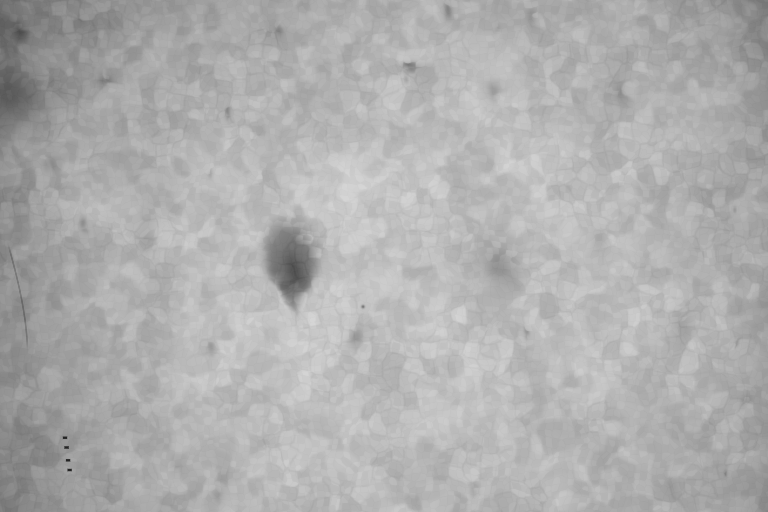
Write a Shadertoy shader that draws this texture.

```glsl
// Draws pale grey mottled skin with one dark mole, faint blemishes and darkened edges.
#define CENTRE_TONE 0.768
#define MOTTLE 0.13
#define PATCH 0.085
#define GRAIN 0.045
#define CREASE 0.028
#define MOLE_DARKNESS 0.27
#define CORE_DARKNESS 0.16
#define SPECK_DARKNESS 0.13

vec2 hash2(vec2 p) {
    vec3 h = fract(vec3(p.xyx) * vec3(0.1031, 0.1030, 0.0973));
    h += dot(h, h.yzx + 33.33);
    return fract((h.xx + h.yz) * h.zy);
}

// Soft cellular noise: x = blended cell tone around 0, y = crease between cells
vec2 cells(vec2 p, float sharpness) {
    vec2 cell = floor(p), f = p - cell;
    float sum = 0.0, weights = 0.0, near = 9.0, second = 9.0;
    for (int j = -1; j <= 1; j++)
    for (int i = -1; i <= 1; i++) {
        vec2 g = vec2(i, j);
        vec2 h = hash2(cell + g + 57.0);
        vec2 r = abs(g + 0.15 + 0.7 * h - f);
        float d = mix(length(r), max(r.x, r.y), 0.6);
        float w = exp(-sharpness * d);
        sum += w * (hash2(cell + g + 131.0).x - 0.5);
        weights += w;
        second = min(second, max(near, d));
        near = min(near, d);
    }
    return vec2(sum / weights, 1.0 - smoothstep(0.0, 0.22, second - near));
}

// Soft round blemish, 1 at its centre
float blot(vec2 p, vec2 centre, vec2 radius) {
    vec2 q = (p - centre) / radius;
    return exp(-dot(q, q));
}

// Top-heavy mole that tapers downward: x = body, y = dark core
vec2 mole(vec2 p) {
    vec2 q = p - vec2(0.569, 0.480);
    q.x += 0.13 * q.y;
    float halfWidth = mix(0.020, 0.060, smoothstep(-0.09, 0.035, q.y));
    float d = length(vec2(q.x / halfWidth, q.y / 0.088));
    float body = 1.0 - smoothstep(0.55, 1.25, d);
    return vec2(body, blot(q, vec2(0.002, -0.008), vec2(0.022, 0.038)));
}

// Small faint specks scattered over a jittered grid
float specks(vec2 p) {
    vec2 g = p * 8.0, cell = floor(g);
    vec2 h = hash2(cell + 19.0), k = hash2(cell + 83.0);
    vec2 q = (g - cell - 0.2 - 0.6 * h) / mix(vec2(0.03, 0.05), vec2(0.10, 0.14), k.y);
    return exp(-dot(q, q)) * smoothstep(0.55, 1.0, k.x);
}

// Column of tiny dark dashes at the lower left
float ticks(vec2 p, float blur) {
    float mask = 0.0;
    for (int i = 0; i < 4; i++) {
        float n = float(i);
        vec2 c = vec2(0.127 + 0.003 * n, 0.145 - 0.019 * n - 0.006 * step(1.5, n));
        vec2 r = abs(p - c) - vec2(0.0042, 0.0024);
        mask = max(mask, 1.0 - smoothstep(-blur, blur, max(r.x, r.y)));
    }
    return mask;
}

void mainImage(out vec4 fragColor, in vec2 fragCoord) {
    vec2 uv = fragCoord / iResolution.xy;
    vec2 p = fragCoord / iResolution.y;
    float blur = max(0.0012, 0.7 / iResolution.y);

    // Uneven lighting, darkest at the left and in the corners
    vec2 d = uv - vec2(0.55, 0.42), d2 = d * d;
    float tone = CENTRE_TONE - 0.45 * d2.x - 0.23 * d2.y - 0.6 * d2.x * d2.y;
    tone -= 0.07 * exp(-uv.x / 0.07) + 0.05 * exp((uv.x - 1.0) / 0.05);

    // Skin mottling from broad patches down to fine cells
    vec2 warp = 0.004 * sin(p.yx * vec2(61.0, 53.0) + 3.0 * sin(p * 23.0));
    vec2 s = p + warp;
    vec2 broad = cells(s * 9.0, 6.0);
    vec2 patches = cells(s * 33.0 + 7.0, 11.0);
    vec2 grain = cells(s * 76.0 + 31.0, 12.0);
    float creased = smoothstep(-0.15, 0.3, cells(s * 14.0 + 3.0, 8.0).x);
    tone += MOTTLE * 0.5 * broad.x + PATCH * patches.x + GRAIN * grain.x;
    tone -= CREASE * (patches.y * creased + 0.4 * grain.y);

    // Mole and paler blemishes, roughened by the cells
    vec2 b = p + 0.014 * vec2(patches.x, grain.x) + 0.4 * warp;
    vec2 m = mole(b);
    tone -= m.x * (MOLE_DARKNESS + 0.12 * patches.x + 0.06 * grain.x);
    tone -= m.x * m.y * CORE_DARKNESS;
    float faint = 0.14 * blot(b, vec2(0.985, 0.472), vec2(0.036, 0.038))
        + 0.05 * blot(b, vec2(0.945, 0.51), vec2(0.05, 0.04))
        + 0.16 * blot(b, vec2(0.03, 0.815), vec2(0.06, 0.055))
        + 0.08 * blot(b, vec2(0.287, 0.527), vec2(0.02, 0.025))
        + 0.09 * blot(b, vec2(1.17, 0.527), vec2(0.018, 0.024))
        + 0.08 * blot(b, vec2(1.33, 0.36), vec2(0.02, 0.04))
        + 0.20 * blot(b, vec2(0.805, 0.871), vec2(0.015, 0.010))
        + 0.17 * blot(b, vec2(0.875, 0.977), vec2(0.009, 0.017));
    tone -= faint * (1.0 + 0.8 * patches.x) + SPECK_DARKNESS * specks(b);

    // Thin curved hair, tiny dark point and dashes
    float t = (0.53 - p.y) / 0.22;
    float hair = abs(p.x - 0.014 - 0.04 * sin(1.5 * t));
    float span = smoothstep(0.0, 0.15, t) * (1.0 - smoothstep(0.85, 1.0, t));
    tone -= 0.12 * span * (1.0 - smoothstep(0.0008, 0.0012 + blur, hair));
    tone -= 0.3 * blot(p, vec2(0.709, 0.401), vec2(0.0035));
    tone = mix(tone, 0.14, ticks(p, blur));

    fragColor = vec4(vec3(clamp(tone, 0.0, 1.0)), 1.0);
}
```
